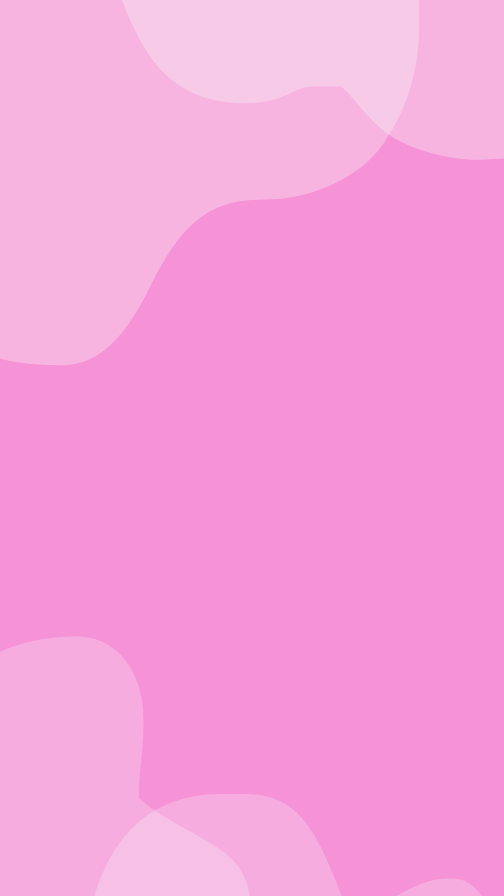
Write a WebGL 1 fragment shader that draws this background.

```glsl
precision highp float;

// Flat pink backdrop with translucent rounded blobs in the corners.
// Each blob is a closed path of Bezier curves turned into a signed distance,
// then blended over the base so that overlapping blobs grow lighter.

uniform vec2 u_resolution;

const vec2 GRID = vec2(432.0, 768.0);   // canvas units, y pointing down
const vec3 BASE = vec3(0.965, 0.571, 0.839);
const vec3 TOP_TINT = vec3(0.973, 0.99, 0.965);
const vec3 LOW_TINT = vec3(0.973, 0.99, 0.99);
const float TOP_ALPHA = 0.32;
const float LOW_ALPHA = 0.25;
const int STEPS = 14;

struct Path {
  vec2 pen;      // current end of the outline
  float dist;    // distance to the nearest edge so far
  float side;    // 1 inside, -1 outside
};

Path moveTo(vec2 start) {
  return Path(start, 1e4, -1.0);
}

// Straight edge: nearest distance and even-odd crossing test
void lineTo(inout Path path, vec2 p, vec2 end) {
  vec2 edge = end - path.pen;
  vec2 rel = p - path.pen;
  float along = clamp(dot(rel, edge) / max(dot(edge, edge), 1e-6), 0.0, 1.0);
  path.dist = min(path.dist, length(rel - edge * along));
  if ((path.pen.y > p.y) != (end.y > p.y)) {
    if (rel.x < edge.x * rel.y / edge.y) path.side = -path.side;
  }
  path.pen = end;
}

// Cubic Bezier edge, traced in short straight steps
void curveTo(inout Path path, vec2 p, vec2 c1, vec2 c2, vec2 end) {
  vec2 start = path.pen;
  for (int i = 1; i <= STEPS; i++) {
    float t = float(i) / float(STEPS);
    float s = 1.0 - t;
    vec2 q = s * s * s * start + 3.0 * s * s * t * c1
           + 3.0 * s * t * t * c2 + t * t * t * end;
    lineTo(path, p, q);
  }
}

float coverage(Path path, float pixel) {
  return clamp(0.5 + path.side * path.dist / pixel, 0.0, 1.0);
}

// Large wave hanging from the upper left
float upperLeftBlob(vec2 p, float pixel) {
  vec2 start = vec2(-10.0, 304.0);
  Path path = moveTo(start);
  curveTo(path, p, vec2(10.0, 312.0), vec2(35.0, 313.0), vec2(50.0, 313.0));
  curveTo(path, p, vec2(85.0, 315.0), vec2(107.0, 287.0), vec2(125.0, 253.0));
  curveTo(path, p, vec2(146.0, 210.0), vec2(167.0, 174.0), vec2(215.0, 171.5));
  lineTo(path, p, vec2(240.0, 170.5));
  curveTo(path, p, vec2(275.0, 167.0), vec2(316.0, 148.0), vec2(333.0, 116.0));
  curveTo(path, p, vec2(349.0, 92.0), vec2(359.0, 58.0), vec2(359.0, 28.0));
  lineTo(path, p, vec2(359.0, -10.0));
  lineTo(path, p, vec2(-10.0));
  lineTo(path, p, start);
  return coverage(path, pixel);
}

// Scalloped band along the upper right
float upperRightBlob(vec2 p, float pixel) {
  vec2 start = vec2(101.0, -10.0);
  Path path = moveTo(start);
  curveTo(path, p, vec2(121.0, 47.0), vec2(145.0, 88.5), vec2(210.0, 88.5));
  curveTo(path, p, vec2(245.0, 88.5), vec2(250.0, 74.0), vec2(270.0, 74.0));
  lineTo(path, p, vec2(292.0, 74.0));
  curveTo(path, p, vec2(302.0, 81.0), vec2(314.0, 102.0), vec2(334.0, 116.0));
  curveTo(path, p, vec2(354.0, 129.0), vec2(385.0, 137.0), vec2(410.0, 137.0));
  lineTo(path, p, vec2(442.0, 135.5));
  lineTo(path, p, vec2(442.0, -10.0));
  lineTo(path, p, start);
  return coverage(path, pixel);
}

// Tall lobe with a notch in the lower left
float lowerLeftBlob(vec2 p, float pixel) {
  vec2 start = vec2(-10.0, 564.0);
  Path path = moveTo(start);
  curveTo(path, p, vec2(15.0, 549.0), vec2(45.0, 545.5), vec2(66.0, 545.5));
  curveTo(path, p, vec2(101.0, 545.5), vec2(123.0, 577.0), vec2(123.0, 617.0));
  curveTo(path, p, vec2(123.0, 645.0), vec2(119.0, 660.0), vec2(119.0, 684.0));
  curveTo(path, p, vec2(133.0, 697.0), vec2(155.0, 708.0), vec2(174.0, 719.0));
  curveTo(path, p, vec2(200.0, 734.0), vec2(213.0, 745.0), vec2(215.0, 778.0));
  lineTo(path, p, vec2(-10.0, 778.0));
  lineTo(path, p, start);
  return coverage(path, pixel);
}

// Hill rising from the bottom edge: foot, two crest points, foot
float hill(vec2 p, float pixel, vec2 left, vec2 l1, vec2 l2, vec2 crestL,
           vec2 crestR, vec2 r1, vec2 r2, vec2 right) {
  Path path = moveTo(left);
  curveTo(path, p, l1, l2, crestL);
  lineTo(path, p, crestR);
  curveTo(path, p, r1, r2, right);
  lineTo(path, p, left);
  return coverage(path, pixel);
}

void main() {
  vec2 uv = gl_FragCoord.xy / u_resolution;
  vec2 p = vec2(uv.x, 1.0 - uv.y) * GRID;
  float pixel = GRID.x / u_resolution.x;

  vec3 color = BASE;
  color = mix(color, TOP_TINT, TOP_ALPHA * upperLeftBlob(p, pixel));
  color = mix(color, TOP_TINT, TOP_ALPHA * upperRightBlob(p, pixel));
  color = mix(color, LOW_TINT, LOW_ALPHA * lowerLeftBlob(p, pixel));

  float wide = hill(p, pixel, vec2(78.0, 778.0), vec2(95.0, 710.0), vec2(135.0, 680.5), vec2(190.0, 680.5),
                    vec2(212.0, 680.5), vec2(262.0, 681.0), vec2(275.0, 724.0), vec2(297.0, 778.0));
  float small = hill(p, pixel, vec2(325.0, 778.0), vec2(350.0, 760.0), vec2(368.0, 753.0), vec2(384.0, 753.0),
                     vec2(388.0, 753.0), vec2(401.0, 753.0), vec2(411.0, 762.0), vec2(418.0, 778.0));
  color = mix(color, LOW_TINT, LOW_ALPHA * wide);
  color = mix(color, LOW_TINT, LOW_ALPHA * small);

  gl_FragColor = vec4(color, 1.0);
}
```
